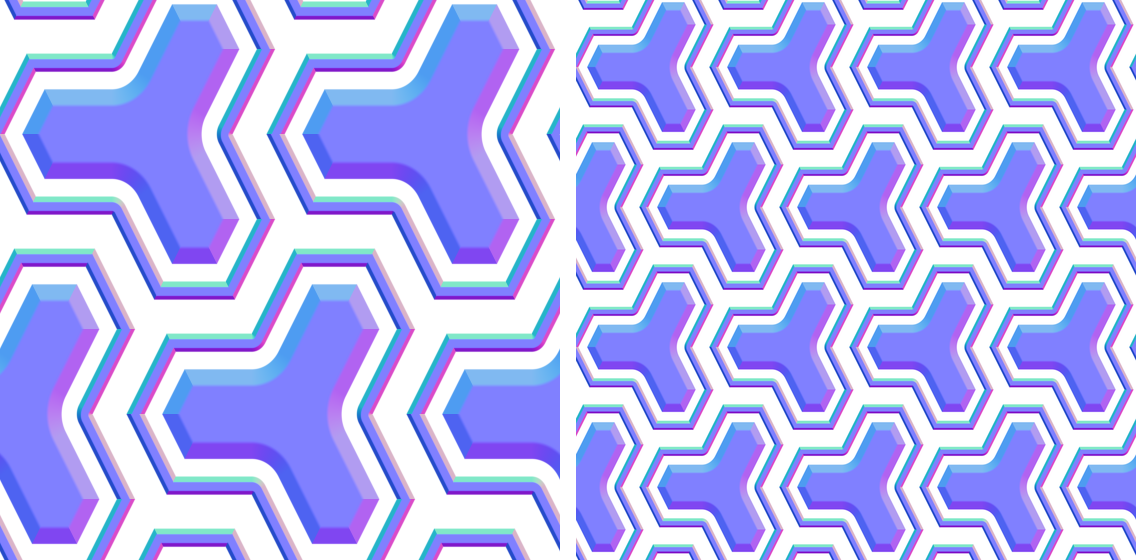
Left, the tile; right, the same tile 2 across and 2 down.
Give the GLSL for this texture map, as a Shadertoy shader.

```glsl
// Interlocking three-armed tiles drawn as a tangent-space normal map: each tile
// is a bevelled plate inside a raised rim, separated by white gaps. One interior
// distance field on a staggered lattice gives every contour and slope direction.

const float ARM_HALF_WIDTH = 0.249;
const float ARM_LENGTH = 0.3035;   // tile centre to the centre of an arm's end
const float ROW_HEIGHT = 0.8660254; // squash that makes the lattice regular

// Returns the outward edge direction in xy and the depth inside the outline in z.
vec3 tripod(vec2 p) {
    // Pick the nearest of three arms and fold the point into half of it.
    vec2 axis = vec2(-1.0, 0.0);
    for (int side = -1; side <= 1; side += 2) {
        vec2 arm = vec2(0.5, ROW_HEIGHT * float(side));
        if (dot(p, arm) > dot(p, axis)) axis = arm;
    }
    vec2 across = vec2(-axis.y, axis.x);
    if (dot(p, across) < 0.0) across = -across;
    vec2 q = vec2(dot(p, axis), dot(p, across));

    // Straight flank, rounded around the concave corner between two arms.
    vec2 toCorner = vec2(ARM_HALF_WIDTH * 0.57735, ARM_HALF_WIDTH) - q;
    float depth = toCorner.y;
    vec2 normal = vec2(0.0, 1.0);
    if (toCorner.x > 0.0) {
        depth = length(toCorner);
        normal = toCorner / max(depth, 1e-5);
    }

    // Slanted end of the arm.
    vec2 endNormal = vec2(0.8660254, 0.5);
    float endDepth = ARM_HALF_WIDTH - dot(q - vec2(ARM_LENGTH, 0.0), endNormal);
    if (endDepth < depth) {
        depth = endDepth;
        normal = endNormal;
    }
    return vec3(axis * normal.x + across * normal.y, depth);
}

// Deepest tile among the staggered neighbours.
vec3 tiling(vec2 uv) {
    vec2 g = uv * 2.0 - vec2(0.043, 0.521);
    vec3 best = vec3(0.0, 1.0, -1.0);
    for (int j = -1; j <= 1; j++) {
        float row = floor(g.y + 0.5) + float(j);
        float x = g.x - 0.5 * row;
        x -= floor(x + 0.5);
        for (int i = -1; i <= 1; i++) {
            vec3 tile = tripod(vec2(x - float(i), (g.y - row) * ROW_HEIGHT));
            if (tile.z > best.z) best = tile;
        }
    }
    return best;
}

float edge(float at, float depth, float blur) {
    return smoothstep(at - blur, at + blur, depth);
}

vec3 shade(vec2 uv, float blur) {
    vec3 tile = tiling(uv);
    float depth = tile.z;

    // Rim: steep outer and inner slopes, a little wider where they face up.
    float lean = 0.003 * tile.y;
    float outerSlope = 1.0 - edge(0.0145 + lean, depth, blur);
    float innerSlope = edge(0.0415 + lean, depth, blur);
    float tilt = 0.82 * (outerSlope - innerSlope);

    // Plate: a broad gentle bevel that softens into the flat top.
    if (depth > 0.085) tilt = 0.45 * (1.0 - smoothstep(0.154, 0.168, depth));

    vec3 normal = vec3(tile.xy * tilt, sqrt(1.0 - tilt * tilt));
    float rim = edge(0.0, depth, blur) - edge(0.056, depth, blur);
    float plate = edge(0.1105, depth, blur);
    return mix(vec3(1.0), normal * 0.5 + 0.5, rim + plate);
}

void mainImage(out vec4 fragColor, in vec2 fragCoord) {
    float blur = 1.3 / iResolution.y;
    vec3 color = vec3(0.0);
    // Four samples smooth the creases where bevels meet.
    for (int k = 0; k < 4; k++) {
        vec2 offset = vec2(k % 2, k / 2) * 0.5 - 0.25;
        color += shade((fragCoord + offset) / iResolution.xy, blur);
    }
    fragColor = vec4(color * 0.25, 1.0);
}
```
